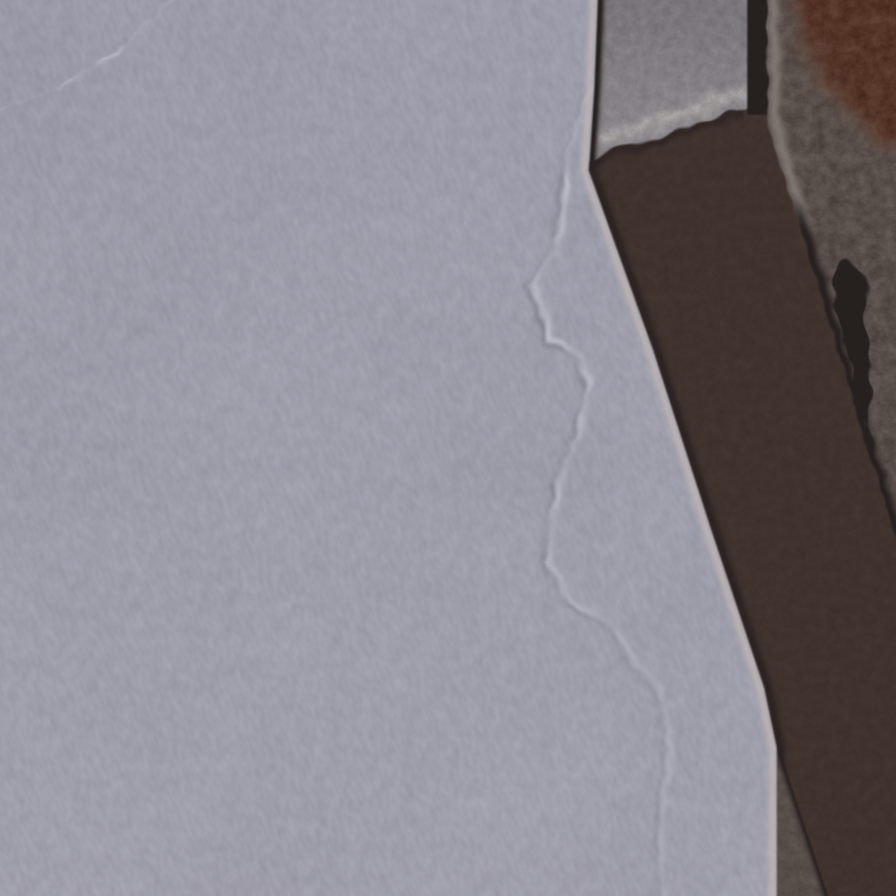
Reproduce this texture procedurally as a Shadertoy shader.

```glsl
// A pale, finely grained wall with side-lit cracks beside a dark slanting beam,
// a grey block and a rusty corner. Regions are split by signed distances to
// polylines; gradient noise supplies grain, ragged edges and worn highlights.

const vec3 WALL_COLOR  = vec3(0.618, 0.616, 0.668);
const vec3 LIP_COLOR   = vec3(0.75, 0.71, 0.70);
const vec3 CRACK_COLOR = vec3(0.74, 0.74, 0.79);
const vec3 BEAM_COLOR  = vec3(0.25, 0.20, 0.18);
const vec3 DARK_COLOR  = vec3(0.15, 0.125, 0.12);
const vec3 BLOCK_COLOR = vec3(0.53, 0.51, 0.53);
const vec3 STONE_COLOR = vec3(0.34, 0.30, 0.285);
const vec3 RUST_COLOR  = vec3(0.33, 0.205, 0.155);
const float SOFT = 0.002;        // edge smoothing
const float GRAIN = 0.045;       // wall grain contrast
const float CRACK_WIDTH = 0.0045;

// Boundaries run from top to bottom.
const int EDGE_N = 8;
const vec2 WALL_EDGE[EDGE_N] = vec2[EDGE_N](
    vec2(0.669, 1.05), vec2(0.663, 0.90), vec2(0.657, 0.81), vec2(0.729, 0.609),
    vec2(0.794, 0.408), vec2(0.853, 0.232), vec2(0.867, 0.165), vec2(0.867, -0.05));
const vec2 BEAM_EDGE[EDGE_N] = vec2[EDGE_N](
    vec2(0.855, 1.05), vec2(0.857, 0.86), vec2(0.882, 0.78), vec2(0.911, 0.687),
    vec2(0.940, 0.59), vec2(0.970, 0.492), vec2(1.0, 0.40), vec2(1.15, -0.05));
const int CRACK_N = 19;
const vec2 CRACK[CRACK_N] = vec2[CRACK_N](
    vec2(0.634, 0.831), vec2(0.629, 0.759), vec2(0.618, 0.72), vec2(0.595, 0.684),
    vec2(0.609, 0.648), vec2(0.615, 0.622), vec2(0.648, 0.603), vec2(0.658, 0.57),
    vec2(0.647, 0.518), vec2(0.625, 0.466), vec2(0.617, 0.414), vec2(0.612, 0.375),
    vec2(0.638, 0.329), vec2(0.684, 0.303), vec2(0.710, 0.258), vec2(0.738, 0.232),
    vec2(0.749, 0.167), vec2(0.740, 0.102), vec2(0.740, -0.02));

vec2 hashGradient(vec2 cell) {
    vec3 q = fract(cell.xyx * vec3(0.1031, 0.1030, 0.0973));
    q += dot(q, q.yzx + 33.33);
    float angle = 6.2832 * fract((q.x + q.y) * q.z);
    return vec2(cos(angle), sin(angle));
}

float gradientNoise(vec2 p) {
    vec2 i = floor(p), f = fract(p);
    vec2 u = f * f * f * (f * (f * 6.0 - 15.0) + 10.0);
    vec2 e = vec2(1.0, 0.0);
    float low = mix(dot(hashGradient(i), f), dot(hashGradient(i + e), f - e), u.x);
    float high = mix(dot(hashGradient(i + e.yx), f - e.yx), dot(hashGradient(i + 1.0), f - 1.0), u.x);
    return mix(low, high, u.y);
}

float fbm(vec2 p) {
    float sum = 0.0, gain = 0.5;
    for (int i = 0; i < 4; i++) {
        sum += gain * gradientNoise(p);
        p = mat2(1.6, 1.2, -1.2, 1.6) * p + 7.3;
        gain *= 0.6;
    }
    return sum;
}

float along(vec2 p, vec2 a, vec2 b) {
    return clamp(dot(p - a, b - a) / dot(b - a, b - a), 0.0, 1.0);
}

float segmentDist(vec2 p, vec2 a, vec2 b) {
    return length(p - mix(a, b, along(p, a, b)));
}

// Signed distance to a boundary, positive on its right.
float sideOf(vec2 p, vec2 path[EDGE_N]) {
    float d = 9.0, side = 1.0;
    for (int i = 0; i < EDGE_N - 1; i++) {
        vec2 a = path[i], b = path[i + 1];
        d = min(d, segmentDist(p, a, b));
        if (p.y <= a.y && p.y > b.y) side = p.x < mix(a.x, b.x, (a.y - p.y) / (a.y - b.y)) ? -1.0 : 1.0;
    }
    return d * side;
}

float crackDist(vec2 p) {
    float d = segmentDist(p, vec2(0.658, 0.90), CRACK[0]) + 0.002;
    for (int i = 0; i < CRACK_N - 1; i++) d = min(d, segmentDist(p, CRACK[i], CRACK[i + 1]));
    float corner = min(segmentDist(p, vec2(-0.02, 0.87), vec2(0.065, 0.902)),
                   min(segmentDist(p, vec2(0.065, 0.902), vec2(0.13, 0.941)),
                       segmentDist(p, vec2(0.13, 0.941), vec2(0.20, 1.01))));
    return min(d, corner + 0.001);
}

float inside(float d) { return smoothstep(SOFT, -SOFT, d); }
float line(float d, float width) { return exp(-d * d / (width * width)); }

vec3 wall(vec2 p, float edge) {
    float grain = fbm(p * vec2(60.0, 45.0)) + 0.6 * gradientNoise(mat2(150.0, 60.0, 75.0, -60.0) * p);
    vec3 c = WALL_COLOR + GRAIN * grain + 0.025 * fbm(p * 5.0);
    c += vec3(0.015, 0.006, 0.004) * (0.5 - p.y) - 0.012 * smoothstep(0.3, 0.0, p.x) * p.y;
    // Cracks catch light on the left and hold shade on the right.
    vec2 q = p + 0.005 * vec2(gradientNoise(p * 55.0), gradientNoise(p * 55.0 + 19.0));
    float worn = smoothstep(-0.3, 0.35, gradientNoise(p * 23.0 + 4.0));
    float strength = mix(0.45, 0.9, smoothstep(0.28, 0.4, p.y)) * mix(0.3, 1.0, worn);
    c -= 0.10 * strength * line(crackDist(q + vec2(0.006, 0.003)), CRACK_WIDTH);
    c = mix(c, CRACK_COLOR, strength * line(crackDist(q), CRACK_WIDTH));
    return mix(c, LIP_COLOR, 0.75 * line(edge + 0.005, 0.005));
}

vec3 blockAndBeam(vec2 p, float edge) {
    float grain = fbm(p * 80.0);
    vec3 c = BEAM_COLOR + 0.035 * grain;
    c = mix(c, DARK_COLOR, 0.8 * line(edge - 0.004, 0.006));
    // Grey block with a worn lower rim, then the dark slot beside it.
    float base = 0.826 + 0.325 * (p.x - 0.668) + 0.008 * gradientNoise(p * 40.0);
    vec3 block = BLOCK_COLOR - 0.05 * smoothstep(0.87, 1.0, p.y) + 0.09 * grain;
    block = mix(block, vec3(0.63, 0.61, 0.61) + 0.16 * grain, line(p.y - base - 0.017, 0.010));
    block = mix(block, DARK_COLOR, line(edge - 0.003, 0.005));
    c = mix(c, DARK_COLOR, 0.6 * line(p.y - base + 0.004, 0.006) * inside(p.x - 0.83));
    c = mix(c, block, inside(base - p.y));
    c = mix(c, DARK_COLOR, inside(0.834 - p.x) * inside(0.872 - p.y));
    // Brown sliver below the beam.
    float foot = (p.x - 0.869) * 0.949 + (p.y - 0.165) * 0.316;
    vec3 sliver = mix(STONE_COLOR + 0.08 * grain, DARK_COLOR, line(foot, 0.005));
    return mix(c, sliver, inside(foot) * inside(p.y - 0.165));
}

vec3 rustyCorner(vec2 p, float edge) {
    float grain = fbm(p * 65.0);
    vec3 c = STONE_COLOR + 0.14 * grain;
    float disc = length(p - vec2(1.09, 1.02)) - 0.205 + 0.012 * gradientNoise(p * 25.0);
    c = mix(c, RUST_COLOR + 0.13 * grain, smoothstep(0.012, -0.012, disc));
    c = mix(c, vec3(0.40, 0.32, 0.28), 0.4 * line(disc, 0.012));
    c = mix(c, vec3(0.52, 0.49, 0.47), 0.8 * line(edge - 0.008, 0.007) * smoothstep(0.72, 0.78, p.y));
    // Ragged black gap narrowing downward.
    vec2 top = vec2(0.947, 0.69), tip = vec2(0.972, 0.485);
    float gap = segmentDist(p, top, tip) - mix(0.019, 0.003, along(p, top, tip)) + 0.012 * gradientNoise(p * 45.0);
    c = mix(c, DARK_COLOR, inside(gap));
    float shade = line(edge - 0.004, 0.007) * smoothstep(0.79, 0.74, p.y);
    return mix(c, DARK_COLOR, shade);
}

void mainImage(out vec4 fragColor, in vec2 fragCoord) {
    vec2 p = fragCoord / iResolution.xy;
    float wallEdge = sideOf(p, WALL_EDGE);
    float beamEdge = sideOf(p, BEAM_EDGE) + 0.004 * gradientNoise(p * 50.0);
    vec3 color = mix(blockAndBeam(p, wallEdge), rustyCorner(p, beamEdge), inside(-beamEdge));
    color = mix(color, wall(p, wallEdge), inside(wallEdge));
    fragColor = vec4(clamp(color, 0.0, 1.0), 1.0);
}
```
